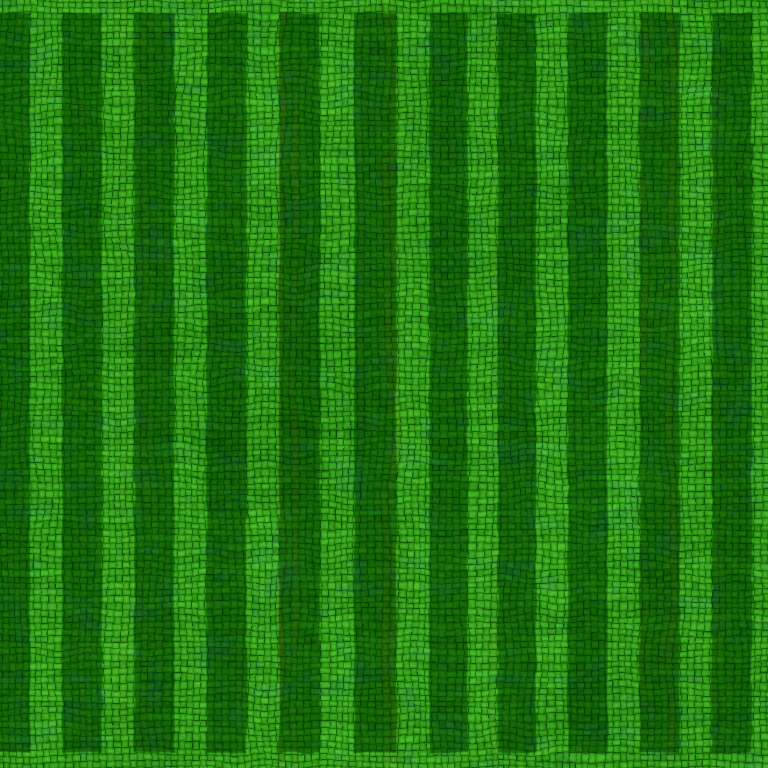
Give the GLSL for this texture, as a WebGL 2 fragment shader.

```glsl
#version 300 es
precision highp float;

uniform vec2 u_resolution;
out vec4 fragColor;

const vec3 GAP_GREEN = vec3(0.03, 0.28, 0.01);
const vec3 MID_GREEN = vec3(0.12, 0.48, 0.04);
const vec3 LIT_GREEN = vec3(0.28, 0.72, 0.16);
const vec2 THREADS = vec2(108.0, 116.0);
const float STRIPE_PERIOD = 0.094;
const float FIRST_STRIPE = 0.06;
const float STRIPE_HALF_WIDTH = 0.021;

float hash(vec2 p) {
    return fract(sin(dot(p, vec2(127.1, 311.7))) * 43758.5453);
}

float noise(vec2 p) {
    vec2 cell = floor(p);
    vec2 f = fract(p);
    f = f * f * (3.0 - 2.0 * f);
    float low = mix(hash(cell), hash(cell + vec2(1.0, 0.0)), f.x);
    float high = mix(hash(cell + vec2(0.0, 1.0)), hash(cell + 1.0), f.x);
    return mix(low, high, f.y);
}

float signedNoise(vec2 p) {
    return noise(p) * 2.0 - 1.0;
}

// 1 inside the band, 0 outside, with a soft edge
float band(float dist, float halfWidth, float softness) {
    return 1.0 - smoothstep(halfWidth - softness, halfWidth + softness, dist);
}

// Upright stripes, slightly displaced right of the centre
float stripes(vec2 uv, float softness) {
    float bulge = (uv.x - 0.545) / 0.11;
    float x = uv.x - 0.008 * exp(-bulge * bulge);
    x += 0.0016 * signedNoise(vec2(uv.x * 12.0, uv.y * 60.0));
    float phase = fract((x - FIRST_STRIPE) / STRIPE_PERIOD + 0.5) - 0.5;
    return band(abs(phase) * STRIPE_PERIOD, STRIPE_HALF_WIDTH, softness);
}

// Light strips along the lower and upper edges
float hems(vec2 uv, float softness) {
    float y = uv.y + 0.0015 * signedNoise(uv * vec2(50.0, 8.0));
    return max(band(y, 0.020, softness), band(1.0 - y, 0.017, softness));
}

// Relief of a plain weave: rounded threads passing over and under
float weave(vec2 threadPos) {
    vec2 id = floor(threadPos);
    vec2 offset = abs(fract(threadPos) * 2.0 - 1.0);
    vec2 dome = 1.0 - offset * offset * offset;
    float weftOver = mod(id.x + id.y, 2.0);
    float weft = dome.y * mix(0.75, 1.0, dome.x);
    float warp = dome.x * mix(0.6, 1.0, dome.y) * 0.92;
    return mix(warp, weft, weftOver);
}

vec3 greenRamp(float tone) {
    vec3 low = mix(GAP_GREEN, MID_GREEN, tone / 0.45);
    vec3 high = mix(MID_GREEN, LIT_GREEN, (tone - 0.45) / 0.55);
    return tone < 0.45 ? low : high;
}

void main() {
    vec2 uv = gl_FragCoord.xy / u_resolution;
    float softness = max(0.0015, 0.75 / u_resolution.x);

    // Threads wander a little
    vec2 wander = vec2(signedNoise(uv * vec2(30.0, 14.0)),
                       signedNoise(uv * vec2(26.0, 40.0) + 17.0));
    vec2 threadPos = uv * THREADS + wander * vec2(0.5, 0.45);
    vec2 id = floor(threadPos);
    float relief = weave(threadPos) - 0.66;

    // Uneven dye, row streaks and fibre grain
    float patches = signedNoise(uv * vec2(9.0, 7.0) + 5.0);
    float streaks = signedNoise(vec2(uv.x * 14.0, id.y * 3.0));
    float stitch = hash(id) - 0.5;
    float grain = signedNoise(uv * vec2(230.0, 280.0));
    float wear = 0.04 * patches + 0.07 * streaks + 0.10 * stitch + 0.09 * grain;

    float light = max(stripes(uv, softness), hems(uv, softness));
    float darkTone = 0.20 + 0.38 * relief + 0.8 * wear;
    float lightTone = 0.64 + 0.75 * relief + 1.2 * wear;
    float tone = mix(darkTone, lightTone, light);

    // Faint rusty warps and bluish flecks
    vec3 color = greenRamp(clamp(tone, -0.25, 1.15));
    float rust = smoothstep(0.8, 1.0, hash(vec2(id.x, 3.0)));
    float bluish = smoothstep(0.6, 0.9, noise(uv * vec2(45.0, 60.0) + 31.0));
    color += vec3(0.06, -0.02, 0.0) * rust * noise(vec2(id.x, uv.y * 18.0));
    color += vec3(0.0, -0.01, 0.06) * bluish;

    fragColor = vec4(clamp(color, 0.0, 1.0), 1.0);
}
```
